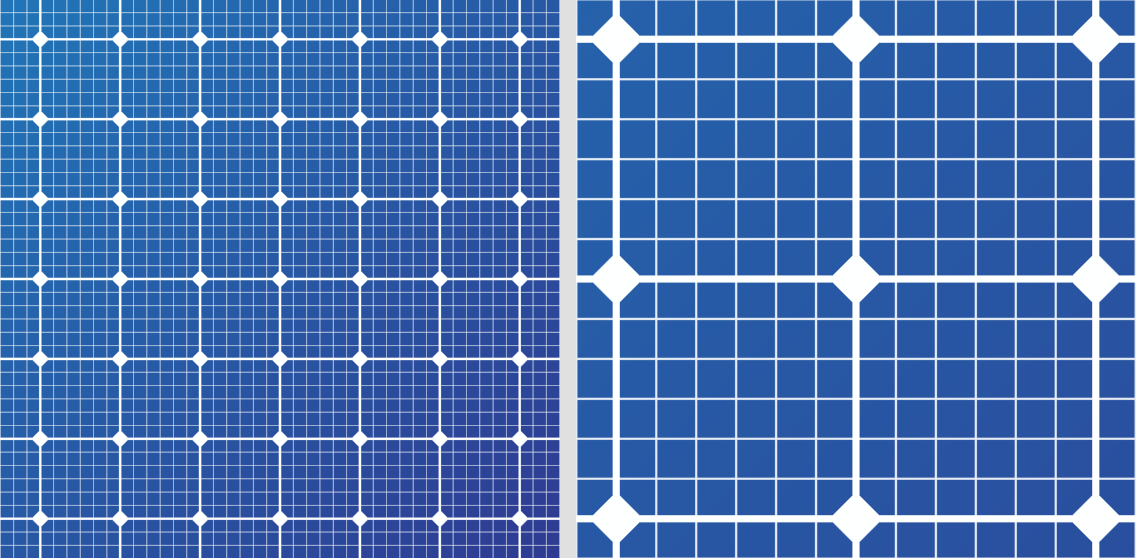
Left: the whole. Right: its middle third, enlarged.
Give the GLSL for this pattern, as a WebGL 2 fragment shader.

```glsl
#version 300 es
precision highp float;
// Solar panel: a square lattice of white busbars with a diamond on each
// crossing, thin grid lines inside each cell, over a diagonal blue gradient.
// Lines are drawn by exact box coverage, so hairlines fade instead of breaking.

#define CELLS 7.008        // cells across the canvas width
#define SUBDIVISIONS 6.0   // fine squares along one cell
#define BAR_WIDTH 0.030    // busbar width, in cells
#define FINE_WIDTH 0.0092  // fine line width, in cells
#define FINE_OPACITY 0.88
#define DIAMOND 0.112      // half diagonal of a diamond, in cells
#define SOFTNESS 1.2       // edge filter, in pixel footprints
#define BLUE_LIGHT vec3(0.130, 0.460, 0.720)
#define BLUE_DEEP vec3(0.180, 0.230, 0.570)
#define WHITE vec3(0.995, 1.0, 1.0)

uniform vec2 u_resolution;
out vec4 fragColor;

// Signed offset to the nearest multiple of the period
vec2 nearest(vec2 p, float period) {
    return p - period * round(p / period);
}

// Share of the filter footprint covered by lines along both axes
float lineCoverage(vec2 offset, float width, float footprint) {
    vec2 high = min(offset + 0.5 * footprint, vec2(0.5 * width));
    vec2 low = max(offset - 0.5 * footprint, vec2(-0.5 * width));
    vec2 cover = clamp((high - low) / footprint, 0.0, 1.0);
    return 1.0 - (1.0 - cover.x) * (1.0 - cover.y);
}

// Square standing on its corner
float diamondDistance(vec2 p, float radius) {
    return (abs(p.x) + abs(p.y) - radius) * 0.70711;
}

void main() {
    vec2 uv = gl_FragCoord.xy / u_resolution;

    // Lattice coordinates, with a crossing at the canvas centre
    vec2 p = (gl_FragCoord.xy - 0.5 * u_resolution) / u_resolution.x * CELLS;
    float footprint = SOFTNESS * CELLS / u_resolution.x;
    vec2 crossing = nearest(p, 1.0);

    // Gradient from upper left to lower right
    vec3 color = mix(BLUE_LIGHT, BLUE_DEEP, 0.5 * (uv.x + 1.0 - uv.y));

    // Fine grid, then busbars and diamonds
    float fine = lineCoverage(nearest(p, 1.0 / SUBDIVISIONS), FINE_WIDTH, footprint);
    float bars = lineCoverage(crossing, BAR_WIDTH, footprint);
    float diamond = clamp(0.5 - diamondDistance(crossing, DIAMOND) / footprint, 0.0, 1.0);

    color = mix(color, WHITE, fine * FINE_OPACITY);
    color = mix(color, WHITE, max(bars, diamond));
    fragColor = vec4(color, 1.0);
}
```
